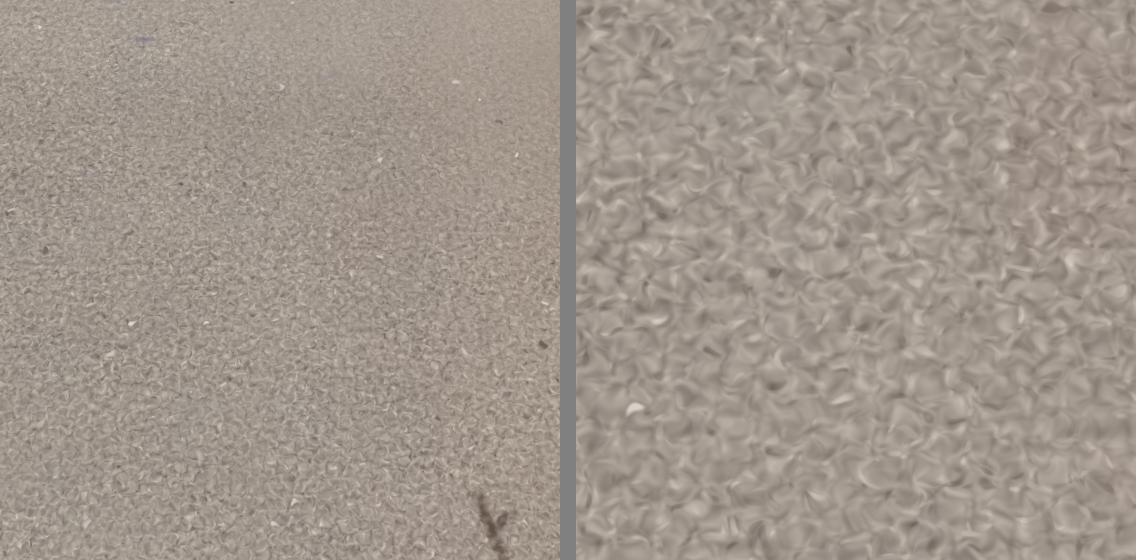
Left, the full canvas; right, a detail of the centre.
A WebGL 2 fragment shader for this texture:

```glsl
#version 300 es
precision highp float;

uniform vec2 u_resolution;
out vec4 fragColor;

#define BASE_COLOR vec3(0.624, 0.586, 0.550)
#define WARM_TINT vec3(0.014, 0.000, -0.006)
#define STAIN_COLOR vec3(0.35, 0.29, 0.25)
#define VIOLET_COLOR vec3(0.50, 0.47, 0.55)
#define GRAIN_SCALE 82.0
#define FLECK_SCALE 62.0
#define GRAIN_CONTRAST 0.135
#define FLECK_CONTRAST 0.095
#define PERSPECTIVE 0.35
#define GLINT_DENSITY 0.09

float hash(vec2 p) {
    return fract(sin(dot(p, vec2(127.1, 311.7))) * 43758.5453);
}

vec2 hash2(vec2 p) {
    return vec2(hash(p), hash(p + vec2(37.2, 17.9)));
}

float gradientDot(vec2 cell, vec2 corner, vec2 f) {
    float angle = 6.2832 * hash(cell + corner);
    return dot(vec2(cos(angle), sin(angle)), f - corner);
}

// Gradient noise, roughly -0.7 to 0.7
float noise(vec2 p) {
    vec2 cell = floor(p), f = fract(p);
    vec2 w = f * f * f * (f * (f * 6.0 - 15.0) + 10.0);
    float low = mix(gradientDot(cell, vec2(0, 0), f), gradientDot(cell, vec2(1, 0), f), w.x);
    float high = mix(gradientDot(cell, vec2(0, 1), f), gradientDot(cell, vec2(1, 1), f), w.x);
    return mix(low, high, w.y);
}

float cloud(vec2 p) {
    float sum = 0.0, gain = 0.6;
    for (int i = 0; i < 4; i++) {
        sum += gain * noise(p);
        p = p * 2.03 + 11.7;
        gain *= 0.5;
    }
    return sum;
}

// Scattered soft ellipses: x is coverage of light ones, y of dark ones
vec2 flecks(vec2 p, vec2 radii, float density) {
    vec2 cell = floor(p), cover = vec2(0.0);
    for (int j = -1; j <= 1; j++) {
        for (int i = -1; i <= 1; i++) {
            vec2 id = cell + vec2(i, j);
            if (hash(id + 5.3) > density) continue;
            vec2 d = p - id - hash2(id + 61.4);
            float angle = 3.1416 * hash(id + 23.8);
            float c = cos(angle), s = sin(angle);
            d = vec2(c * d.x + s * d.y, c * d.y - s * d.x);
            d.y += 0.6 * (hash(id + 71.6) - 0.5) * d.x * d.x / radii.x;
            d /= radii * mix(0.65, 1.25, hash(id + 43.1));
            float shape = 1.0 - smoothstep(0.45, 1.25, length(d));
            shape *= mix(0.4, 1.0, hash(id + 83.7));
            cover = max(cover, hash(id + 97.3) < 0.55 ? vec2(shape, 0.0) : vec2(0.0, shape));
        }
    }
    return cover;
}

float segmentDistance(vec2 p, vec2 a, vec2 b) {
    vec2 pa = p - a, ba = b - a;
    return length(pa - ba * clamp(dot(pa, ba) / dot(ba, ba), 0.0, 1.0));
}

void main() {
    vec2 uv = gl_FragCoord.xy / u_resolution;

    // Ground plane receding upwards
    vec2 ground = vec2(uv.x - 0.5, uv.y) * (1.0 + PERSPECTIVE * uv.y);
    vec2 warp = vec2(noise(ground * 60.0), noise(ground * 60.0 + 31.7));
    vec2 grainPos = ground + 0.008 * warp;

    // Worn areas are smoother, mostly towards the upper right
    float wear = smoothstep(0.7, 1.6, uv.y + 0.5 * uv.x + 0.35 * cloud(uv * 5.0));
    float relief = (1.0 - 0.7 * wear) * (1.0 + 0.5 * cloud(ground * 9.0 + 4.0));

    // Fine aggregate
    float grain = noise(grainPos * GRAIN_SCALE) + 0.75 * noise(grainPos * GRAIN_SCALE * 1.8 + 9.1);
    vec2 chips = flecks(grainPos * FLECK_SCALE, vec2(0.40, 0.19), 0.6);
    vec2 smallChips = flecks(grainPos * FLECK_SCALE * 1.5 + 40.0, vec2(0.42, 0.22), 0.5);
    float chipTone = chips.x - chips.y + 0.7 * (smallChips.x - smallChips.y);
    float tone = relief * (GRAIN_CONTRAST * grain + FLECK_CONTRAST * chipTone);

    // Broad shading and warmth
    tone += 0.035 * cloud(ground * 4.0 + 2.6) + 0.03 * smoothstep(0.75, 1.05, uv.y);
    vec3 color = BASE_COLOR + tone * vec3(1.0, 1.0, 0.97);
    color += WARM_TINT * (smoothstep(0.4, 1.1, uv.x) + 0.8 * cloud(uv * 6.0 + 8.0));

    // Faint violet streaks in the distance
    float streak = flecks(uv * vec2(9.0, 26.0) + 3.0, vec2(0.30, 0.16), 0.08).y;
    color = mix(color, VIOLET_COLOR, 0.55 * streak * smoothstep(0.6, 0.8, uv.y));

    // Rare bright glints and dark specks
    vec2 specks = flecks(grainPos * 15.0 + 7.0, vec2(0.12, 0.085), GLINT_DENSITY);
    color = mix(color, vec3(0.90, 0.88, 0.85), 0.9 * specks.x);
    color = mix(color, STAIN_COLOR, 0.75 * specks.y);

    // Ragged crack stain near the lower right corner
    vec2 ragged = uv + 0.018 * vec2(cloud(uv * 38.0), cloud(uv * 38.0 + 15.0));
    float crack = min(segmentDistance(ragged, vec2(0.85, 0.12), vec2(0.90, 0.0)),
                      segmentDistance(ragged, vec2(0.91, 0.08), vec2(0.875, 0.05)));
    float stain = 1.0 - smoothstep(0.002, 0.016, crack);
    color = mix(color, STAIN_COLOR, stain * clamp(0.6 + 0.8 * noise(uv * 70.0), 0.0, 0.9));

    fragColor = vec4(clamp(color, 0.0, 1.0), 1.0);
}
```
